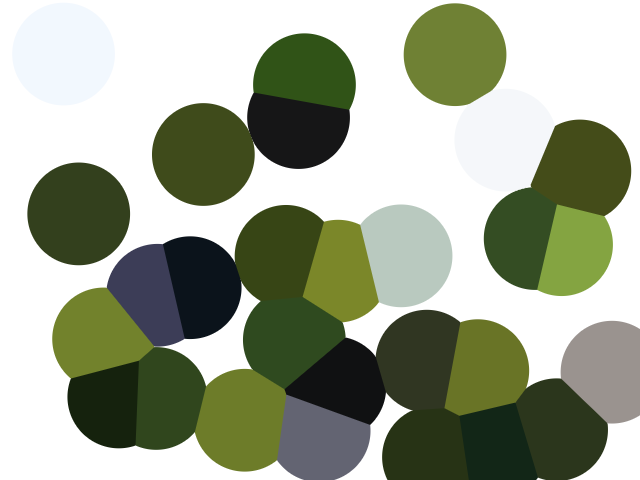
A Shadertoy shader for this background:

```glsl
const ivec2 GRID = ivec2(7, 4);
const int DISC_COUNT = GRID.x * GRID.y;
const float RADIUS = 0.107;
const vec3 PAPER = vec3(1.0);

vec3 hash3(float n) {
    vec3 p = fract(vec3(n) * vec3(0.1031, 0.1030, 0.0973));
    p += dot(p, p.yzx + 33.33);
    return fract((p.xxy + p.yzz) * p.zyx);
}

// One jittered centre per grid cell, crowded towards the bottom
vec2 discCentre(int id, float aspect) {
    vec2 cell = vec2(id % GRID.x, id / GRID.x);
    vec2 p = (cell + hash3(float(id) + 17.0).xy) / vec2(GRID);
    p.y = pow(p.y, 1.25);
    return mix(vec2(0.09, 0.03), vec2(0.97, 0.89), p) * vec2(aspect, 1.0);
}

// Shuffled rank fixes how many discs each colour family receives
vec3 discColour(int id) {
    int rank = (id * 11 + 20) % DISC_COUNT;
    vec3 h = hash3(float(id) + 71.0);
    vec3 tint = hash3(float(id) + 133.0) - 0.5;

    vec3 olive = vec3(0.20, 0.27, 0.11);
    vec3 leaf = vec3(0.48, 0.57, 0.20);
    vec3 soot = vec3(0.08, 0.10, 0.09);
    vec3 ash = vec3(0.67, 0.70, 0.67);
    vec3 slate = vec3(0.33, 0.33, 0.37);
    vec3 mist = vec3(0.96, 0.97, 0.985);

    if (rank >= 26) return mist + 0.02 * tint;
    vec3 base = rank < 11 ? olive
              : rank < 17 ? leaf
              : rank < 22 ? soot
              : rank < 24 ? ash : slate;
    return clamp(base * mix(0.8, 1.2, h.x) + 0.08 * tint, 0.0, 1.0);
}

void mainImage(out vec4 fragColor, in vec2 fragCoord) {
    float pixel = 1.0 / iResolution.y;
    float aspect = iResolution.x / iResolution.y;
    vec2 uv = fragCoord * pixel;

    // Find the two nearest centres
    float nearDist = 1e3, nextDist = 1e3;
    vec2 nearPos = vec2(0.0), nextPos = vec2(1.0);
    int nearId = 0, nextId = 0;
    for (int i = 0; i < DISC_COUNT; i++) {
        vec2 c = discCentre(i, aspect);
        float d = distance(uv, c);
        if (d < nearDist) {
            nextDist = nearDist; nextPos = nearPos; nextId = nearId;
            nearDist = d; nearPos = c; nearId = i;
        } else if (d < nextDist) {
            nextDist = d; nextPos = c; nextId = i;
        }
    }

    // Straight seam where neighbouring discs meet
    float gap = max(distance(nearPos, nextPos), 1e-4);
    float seam = (nextDist * nextDist - nearDist * nearDist) / (2.0 * gap);
    float ownShare = clamp(0.5 + seam / pixel, 0.0, 1.0);
    vec3 fill = mix(discColour(nextId), discColour(nearId), ownShare);

    // Crisp round outline over the plain ground
    float cover = clamp(0.5 + (RADIUS - nearDist) / pixel, 0.0, 1.0);
    fragColor = vec4(mix(PAPER, fill, cover), 1.0);
}
```
